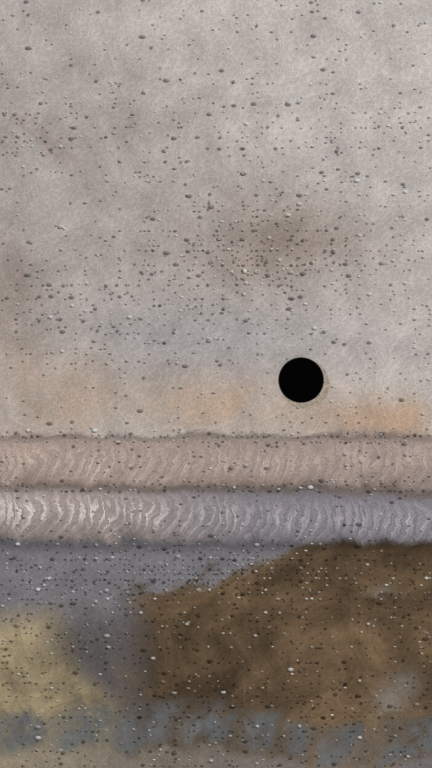
Reproduce this texture procedurally as a Shadertoy shader.

```glsl
// Weathered steel plate with a drilled hole, a double weld bead and a rusty lower strip.
const float TAU = 6.28319;
const vec2 HOLE = vec2(.697, .898);
const float HOLE_R = .052;
const float PLATE_EDGE = .765;
const float VALLEY_Y = .652;
const float STRIP_TOP = .527;
const float RIPPLES = 40.;
const float GRAIN = .11;
const vec3 STEEL = vec3(.67, .64, .62);
const vec3 PALE_STEEL = vec3(.735, .705, .685);
const vec3 BLUE_STEEL = vec3(.6, .59, .6);
const vec3 DUST = vec3(.54, .485, .45);
const vec3 RUST = vec3(.7, .58, .48);
const vec3 BEAD = vec3(.645, .59, .57);
const vec3 BLUE_BEAD = vec3(.53, .51, .53);
const vec3 SHINE = vec3(.86, .85, .84);
const vec3 SLAG = vec3(.46, .45, .465);
const vec3 BROWN = vec3(.36, .295, .225);
const vec3 OCHRE = vec3(.61, .55, .44);

vec2 hash2(vec2 c) {
    vec3 q = fract(c.xyx * vec3(.1031, .103, .0973));
    q += dot(q, q.yzx + 33.33);
    return fract((q.xx + q.yz) * q.zy);
}

// Distance to the nearest jittered cell point
float cells(vec2 p) {
    vec2 id = floor(p), f = fract(p);
    float d = 2.;
    for (int i = 0; i < 9; i++) {
        vec2 o = vec2(i % 3, i / 3) - 1.;
        d = min(d, length(o + hash2(id + o + 40.) - f));
    }
    return d;
}

// Layered, rotated and warped sines, roughly -1 to 1
float waves(vec2 p) {
    float sum = 0., amp = .6;
    for (int i = 0; i < 6; i++) {
        p = mat2(.8, .6, -.6, .8) * p * 1.75 + .8 * sin(p.yx * 1.3) + 3.1;
        sum += amp * sin(p.x) * cos(p.y);
        amp *= .7;
    }
    return sum;
}

float band(float y, float center, float width) {
    float d = (y - center) / width;
    return exp(-d * d);
}

float blob(vec2 p, float x, float y, float w, float h) {
    return band(p.x, x, w) * band(p.y, y, h);
}

// Share of cells that carry a crumb
float debris(vec2 p) {
    float d = .05 + .32 * blob(p, .62, 1.19, .25, .12) + .15 * blob(p, .2, 1.07, .25, .1);
    d += .4 * band(p.y, PLATE_EDGE, .012) + .3 * band(p.y, VALLEY_Y, .015);
    d += .5 * blob(p, .48, .46, .38, .06) + .1 * band(p.y, 1.47, .09);
    return d + .12 * smoothstep(STRIP_TOP, .4, p.y);
}

// Crumbs with a cast shadow and a lit corner
vec3 scatter(vec3 col, vec2 p, float scale) {
    vec2 g = p * scale, id = floor(g);
    vec2 h = hash2(id + scale), k = hash2(id + scale + 57.);
    vec2 d = (fract(g) - .3 - .4 * h) * (.8 + .6 * k.yx);
    float r = mix(.09, .23, k.x * k.x), aa = 1.2 * scale / iResolution.x;
    float on = step(k.y, debris((id + .5) / scale));
    float shade = smoothstep(r + aa, r - aa, length(d + vec2(.06, .09)));
    float body = smoothstep(r + aa, r - aa, length(d));
    vec3 tone = mix(col * .75, vec3(.8, .8, .79), smoothstep(.5, 1., h.y));
    tone *= 1. + 1.2 * clamp(dot(d, vec2(.6, .8)), -.2, .25);
    return mix(col * (1. - .42 * on * shade), tone, on * body * .85);
}

vec3 plate(vec2 p, float n) {
    vec3 col = mix(STEEL, PALE_STEEL, smoothstep(.1, 1., p.x + .4 * (p.y - 1.3) + .3 * n));
    float dirt = .7 * blob(p, .1, 1.47, .26, .12) + .55 * blob(p, .62, 1.22, .33, .14)
        + .6 * blob(p, 0., 1.1, .12, .15);
    col = mix(col, DUST, clamp(dirt * (.7 + .8 * n), 0., .8));
    col = mix(col, BLUE_STEEL, .6 * blob(p, .45, .99, .3, .08));
    float rust = blob(p, .53, .84, .2, .07) + blob(p, .9, .8, .17, .06)
        + .6 * blob(p, .05, .85, .25, .12);
    col = mix(col, RUST, clamp(rust * (.6 + .5 * n), 0., .8));
    float scrape = blob(p, .43, .8, .07, .025) + blob(p, .98, .91, .03, .05);
    return mix(col, SHINE, scrape * smoothstep(.1, .8, waves(p * 14.)) * .7);
}

// Curved, uneven ripples on a rounded bead; v runs from -1 to 1 across it
vec3 bead(vec2 p, float v, float gloss, float n) {
    float along = p.x + .03 * v * v - .014 * v + .014 * n;
    float ripple = sin(TAU * RIPPLES * along + 2.2 * sin(23. * along));
    float fine = sin(TAU * RIPPLES * 2.3 * along + 2. + n);
    float crown = band(v, .05, .7) * (.6 + .4 * n);
    vec3 col = mix(BEAD, BLUE_BEAD, smoothstep(.15, .65, p.x) * gloss);
    col *= 1. + .09 * v - .17 * v * v + crown * (.09 * ripple + .07 * fine);
    float glint = smoothstep(-.1, 1., ripple + .4 * fine) * band(v, .1, .5);
    return mix(col, SHINE, glint * gloss * mix(.6, .12, smoothstep(.1, .6, p.x)));
}

vec3 strip(vec2 p, float n) {
    vec2 q = p + .035 * n;
    vec3 col = mix(SLAG, vec3(.36, .34, .34), smoothstep(.42, .25, q.y));
    float top = mix(.41, .525, smoothstep(.35, .75, p.x));
    float rust = smoothstep(.23, .38, q.x) * smoothstep(top + .02, top - .02, q.y);
    col = mix(col, BROWN * (1. + .24 * n), rust);
    float reach = .13 + .13 * smoothstep(.28, .13, p.y);
    float ochre = smoothstep(reach + .05, reach - .05, q.x) * smoothstep(.42, .32, q.y);
    col = mix(col, OCHRE * (.9 + .18 * n), ochre);
    float blue = smoothstep(.02, .06, q.y) * smoothstep(.145, .1, q.y);
    col = mix(col, vec3(.385, .39, .395), blue * (.65 + .3 * sin(45. * p.x + 4. * n)));
    col = mix(col, mix(vec3(.53, .49, .43), SLAG, p.x), smoothstep(.05, .02, q.y) * .8);
    float pale = blob(q, .925, .18, .04, .04) + .7 * blob(q, .89, .41, .03, .02);
    return mix(col, vec3(.52, .5, .48), .7 * pale);
}

void mainImage(out vec4 fragColor, in vec2 fragCoord) {
    vec2 p = fragCoord / iResolution.x;
    float aa = 1.2 / iResolution.x;
    float n = waves(p * 4.), fineN = waves(p * 17. + 5.), y = p.y + .009 * fineN;
    // Plate, two beads and lower strip
    vec3 col = plate(p, n);
    float swell = blob(p, .82, .7, .09, .2);
    vec3 upper = bead(p, (y - .703) / (.06 + .018 * swell), .3, fineN);
    vec3 lower = bead(p, (y - .59 + .025 * p.x) / .061, 1., fineN);
    col = mix(col, mix(upper, RUST, .25), smoothstep(.018, -.018, y - PLATE_EDGE - .018 * swell));
    col = mix(col, lower, smoothstep(.015, -.015, y - VALLEY_Y + .02 * p.x));
    col = mix(col, strip(p, n + .4 * fineN), smoothstep(.01, -.01, y - STRIP_TOP + .01 * p.x));
    float seam = .17 * band(y, PLATE_EDGE, .007) + .18 * band(y, VALLEY_Y - .01 * p.x, .011);
    col *= 1. - seam - .2 * band(y, STRIP_TOP - .012, .013);
    // Mottling, grain and crumbs
    float grit = cells(p * 105. + fineN) + .8 * cells(p * 230.) - .85;
    col *= 1.01 + .06 * fineN + GRAIN * grit;
    for (int i = 0; i < 3; i++) col = scatter(col, p, 38. + 25. * float(i));
    // Hole with its lit lower-right wall
    float rim = length(p - HOLE - vec2(.009, -.01)) - HOLE_R - .005;
    col = mix(col, vec3(.67, .62, .56) * (.95 + .2 * grit), smoothstep(aa, -aa, rim));
    col = mix(col, vec3(.015), smoothstep(aa, -aa, length(p - HOLE) - HOLE_R));
    fragColor = vec4(clamp(col, 0., 1.), 1.);
}
```
